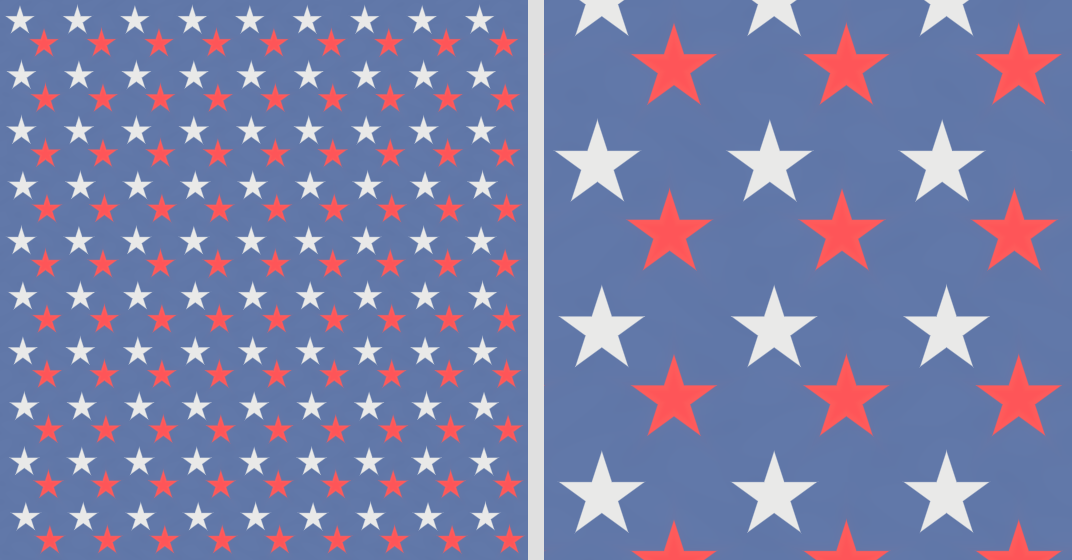
Left, the full canvas; right, a detail of the centre.
Write a WebGL 2 fragment shader that draws this pattern.

```glsl
#version 300 es
precision highp float;
// Rows of white and red five-pointed stars on a flat slate blue ground.
// Each colour is a 9 by 10 lattice found by rounding to the nearest star;
// rows drift right in small steps, and the ground carries a faint mottle.

uniform vec2 u_resolution;
out vec4 fragColor;

// Star of outer radius r, tip up (y runs down): fold to one half-arm,
// then measure from its straight edge.
float starDistance(vec2 p, float r) {
    float sector = radians(72.0);
    float a = mod(atan(p.x, -p.y) + 0.5 * sector, sector) - 0.5 * sector;
    vec2 arm = length(p) * vec2(cos(a), abs(sin(a)));
    return dot(arm, vec2(cos(sector), sin(sector))) - r * cos(sector);
}

// Uneven sideways drift: one step per set bit of the row number.
float rowDrift(int row) {
    return 2.0 * float((row & 1) + (row >> 1 & 1) + (row >> 2 & 1) + 3 * (row >> 3));
}

// Distance to the nearest star of a lattice whose first star is at origin.
float latticeDistance(vec2 p, vec2 origin) {
    vec2 pitch = vec2(78.8, 75.7);
    p -= origin;
    float row = clamp(round(p.y / pitch.y), 0.0, 9.0);
    p.x -= rowDrift(int(row));
    float column = clamp(round(p.x / pitch.x), 0.0, 8.0);
    return starDistance(p - pitch * vec2(column, row), 20.5);
}

void main() {
    // Canvas is 768 units tall, measured down from the top left
    float unitsPerPixel = 768.0 / u_resolution.y;
    vec2 p = vec2(gl_FragCoord.x, u_resolution.y - gl_FragCoord.y) * unitsPerPixel;
    float soft = 0.85 * unitsPerPixel;

    vec3 blue = vec3(0.378, 0.468, 0.660);
    vec3 white = vec3(0.912, 0.914, 0.910);
    vec3 red = vec3(0.995, 0.335, 0.345);

    float whiteDist = latticeDistance(p, vec2(27.4, 28.5));
    float redDist = latticeDistance(p, vec2(60.4, 60.0));

    // Ground with faint mottle and a trace of red bleeding around red stars
    float mottle = sin(p.x * 0.11 + 2.0 * sin(p.y * 0.07)) * sin(p.y * 0.13 + sin(p.x * 0.05));
    vec3 color = blue + 0.004 * mottle;
    color = mix(color, red, 0.04 * exp(-max(redDist, 0.0) / 2.5));

    // Red stars have a slightly warmer rim
    vec3 redFill = red + vec3(0.0, 0.02, 0.01) * smoothstep(-3.5, -1.0, redDist);
    color = mix(color, white, 1.0 - smoothstep(-soft, soft, whiteDist));
    color = mix(color, redFill, 1.0 - smoothstep(-soft, soft, redDist));

    fragColor = vec4(color, 1.0);
}
```
